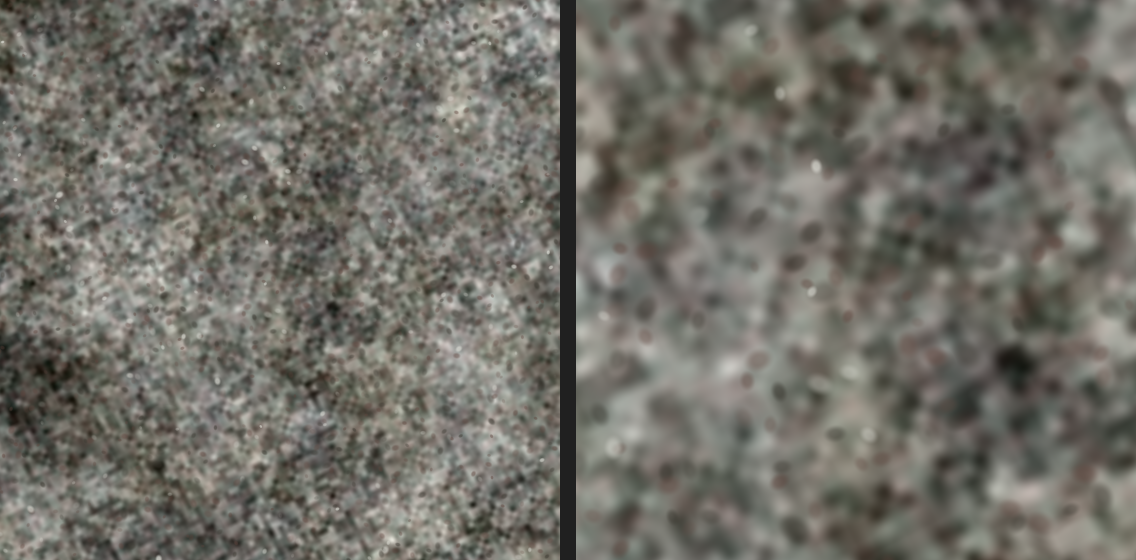
Left, the full canvas; right, a detail of the centre.
Give the GLSL for this texture, as a Shadertoy shader.

```glsl
// Weathered grey stone: cloudy stains, soft gritty grain, pale chips and rust flecks.

#define TONE 0.453        // mean brightness
#define STAIN 0.36        // strength of broad clouds
#define MOTTLE 0.32       // strength of mid-size blotches
#define GRIT 0.56         // strength of fine grain
#define GRIT_SCALE 58.0   // coarse grit cells across the canvas
#define CHROMA 0.065      // red-green drift between grains
#define CHIP_DENSITY 0.20
#define GLINT_DENSITY 0.07
#define PIT_DENSITY 0.16
#define RUST_DENSITY 0.17

const vec3 WARM_CAST = vec3(0.006, 0.000, -0.029);
const vec3 CHIP = vec3(0.69, 0.68, 0.64);
const vec3 GLINT = vec3(0.88, 0.88, 0.85);
const vec3 PIT = vec3(0.22, 0.21, 0.18);
const vec3 RUST = vec3(0.37, 0.27, 0.24);

// Integer hash: three random values in 0..1 per cell and seed
vec3 hash3(vec2 cell, int seed) {
    uvec3 v = uvec3(ivec3(ivec2(cell), seed)) * 1664525u + 1013904223u;
    v.x += v.y * v.z; v.y += v.z * v.x; v.z += v.x * v.y;
    v ^= v >> 16u;
    v.x += v.y * v.z; v.y += v.z * v.x; v.z += v.x * v.y;
    return vec3(v >> 8u) / 16777216.0;
}

mat2 rotation(float angle) {
    float c = cos(angle), s = sin(angle);
    return mat2(c, s, -s, c);
}

// Smooth value noise, centred on zero
float noise(vec2 p, int seed) {
    vec2 i = floor(p), f = fract(p);
    f = f * f * (3.0 - 2.0 * f);
    float low = mix(hash3(i, seed).x, hash3(i + vec2(1, 0), seed).x, f.x);
    float high = mix(hash3(i + vec2(0, 1), seed).x, hash3(i + vec2(1, 1), seed).x, f.x);
    return mix(low, high, f.y) - 0.5;
}

// Layered noise, each octave turned to hide the lattice
float fbm(vec2 p, int octaves, int seed) {
    float sum = 0.0, weight = 0.5, total = 0.0;
    for (int k = 0; k < octaves; k++) {
        sum += weight * noise(p, seed + k);
        total += weight;
        weight *= 0.5;
        p = rotation(0.65) * p * 2.03;
    }
    return sum / total;
}

// Coverage of soft ellipses, at most one per cell; sizes are in cells
float scatter(vec2 p, float density, float size, float stretch, float turn, int seed) {
    float cover = 0.0;
    for (int y = -1; y <= 1; y++)
    for (int x = -1; x <= 1; x++) {
        vec2 cell = floor(p) + vec2(x, y);
        vec3 place = hash3(cell, seed);
        vec3 shape = hash3(cell, seed + 1);
        vec2 d = rotation((shape.x - 0.5) * turn) * (p - cell - place.xy);
        d.x /= stretch;
        float radius = size * mix(0.4, 1.0, shape.y);
        float spot = 1.0 - smoothstep(radius * 0.3, radius, length(d));
        cover = max(cover, spot * mix(0.4, 1.0, shape.z) * step(place.z, density));
    }
    return cover;
}

void mainImage(out vec4 fragColor, in vec2 fragCoord) {
    vec2 uv = fragCoord / iResolution.y;
    vec2 ragged = uv + 0.022 * vec2(fbm(uv * 34.0, 2, 11), fbm(uv * 34.0, 2, 21));

    // Stains, blotches and grain, with grit strength varying by area
    float stain = fbm(ragged * 3.6, 3, 31);
    float mottle = fbm(rotation(0.4) * ragged * 14.0, 2, 41);
    float grit = 0.5 * noise(rotation(0.3) * uv * GRIT_SCALE, 51)
               + 0.5 * noise(rotation(1.1) * uv * GRIT_SCALE * 1.75, 52);
    float roughness = 1.0 + 0.8 * fbm(uv * 6.0, 2, 61);
    float value = TONE + STAIN * stain + MOTTLE * mottle + GRIT * grit * roughness;
    value += 0.05 * (smoothstep(0.0, 0.5, uv.y) - 0.75);
    vec3 color = value + WARM_CAST;

    // Grains drift between rusty and greenish, areas between warm and cool
    float drift = noise(rotation(0.8) * uv * 72.0, 71);
    float coolness = fbm(uv * 16.0, 2, 81);
    color += CHROMA * drift * vec3(0.7, -0.4, -0.2);
    color += coolness * vec3(-0.02, 0.0, 0.06);

    // Pale worn chips and thin level scrapes, broken up by the grit
    float chips = scatter(ragged * 13.0, CHIP_DENSITY, 0.36, 1.6, 1.6, 91);
    float scrapes = scatter(ragged * 8.0 + 3.0, 0.10, 0.10, 5.0, 0.4, 95);
    float worn = max(chips * 0.65, scrapes * 0.45) * smoothstep(-0.3, 0.2, stain + mottle);
    color = mix(color, CHIP + 0.5 * grit, worn);

    // Small dark pits, rust flecks and bright mineral glints
    float pits = scatter(uv * 44.0, PIT_DENSITY, 0.42, 1.4, 6.28, 101);
    float rust = scatter(uv * 56.0 + 7.0, RUST_DENSITY, 0.46, 1.3, 6.28, 105);
    float glints = scatter(uv * 50.0 + 5.0, GLINT_DENSITY, 0.38, 1.3, 6.28, 111);
    color = mix(color, PIT, 0.55 * pits);
    color = mix(color, RUST, 0.5 * rust);
    color = mix(color, GLINT, 0.7 * glints * smoothstep(-0.2, 0.25, mottle + 0.1));

    fragColor = vec4(clamp(color, 0.0, 1.0), 1.0);
}
```
